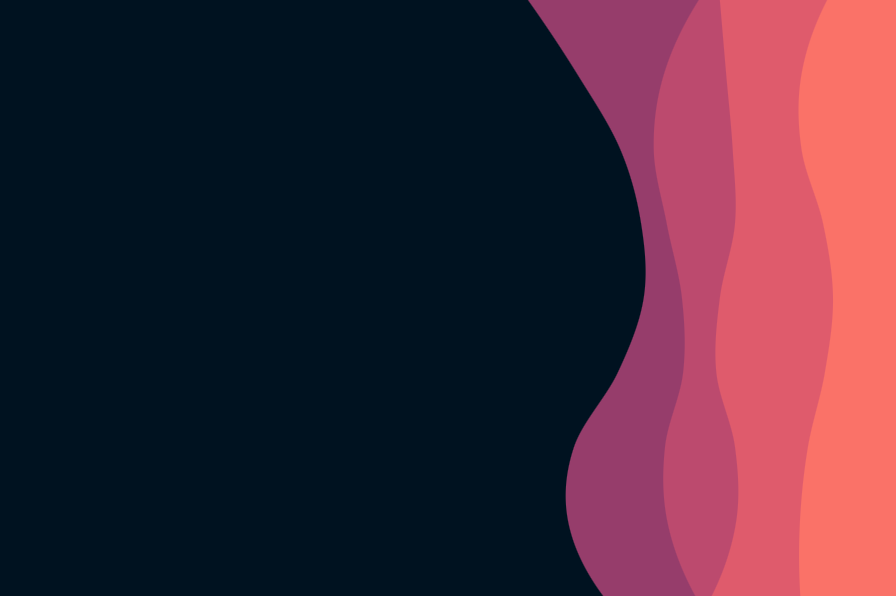
A Shadertoy shader for this background:

```glsl
// Layered wavy bands rising from the right side of a dark navy field.
// Four boundary curves, x as a function of height, are evaluated together
// as one vec4 Catmull-Rom spline; each boundary then covers the layer below.

#define NAVY   vec3(0.000, 0.071, 0.125)
#define PLUM   vec3(0.588, 0.239, 0.420)
#define ROSE   vec3(0.737, 0.290, 0.431)
#define PINK   vec3(0.875, 0.357, 0.424)
#define CORAL  vec3(0.980, 0.447, 0.408)
#define EDGE_SOFTNESS 1.0
#define SPANS 8

// Boundary positions (plum, rose, pink, coral) at even heights, bottom to top,
// as fractions of the canvas width.
const vec4 KNOTS[SPANS + 1] = vec4[SPANS + 1](
    vec4(0.6732, 0.7760, 0.7943, 0.8932),
    vec4(0.6341, 0.7448, 0.8216, 0.8928),
    vec4(0.6406, 0.7422, 0.8203, 0.9017),
    vec4(0.6895, 0.7624, 0.7995, 0.9206),
    vec4(0.7184, 0.7611, 0.8034, 0.9297),
    vec4(0.7155, 0.7441, 0.8203, 0.9186),
    vec4(0.6921, 0.7296, 0.8177, 0.8945),
    vec4(0.6445, 0.7409, 0.8105, 0.8945),
    vec4(0.5892, 0.7799, 0.8034, 0.9232));

// Knot lookup, with quadratic extrapolation one step beyond either end.
vec4 knot(int i) {
    if (i < 0) return 3.0 * (KNOTS[0] - KNOTS[1]) + KNOTS[2];
    if (i > SPANS) return 3.0 * (KNOTS[SPANS] - KNOTS[SPANS - 1]) + KNOTS[SPANS - 2];
    return KNOTS[i];
}

// Catmull-Rom interpolation of all four boundaries at height y in 0..1.
vec4 boundaries(float y) {
    float s = clamp(y, 0.0, 1.0) * float(SPANS);
    int i = min(int(s), SPANS - 1);
    float t = s - float(i);
    vec4 a = knot(i - 1), b = knot(i), c = knot(i + 1), d = knot(i + 2);
    return b + 0.5 * t * (c - a + t * (2.0 * a - 5.0 * b + 4.0 * c - d
             + t * (3.0 * (b - c) + d - a)));
}

void mainImage(out vec4 fragColor, in vec2 fragCoord) {
    vec2 uv = fragCoord / iResolution.xy;

    // Offset to each boundary, turned into antialiased coverage.
    vec4 offset = uv.x - boundaries(uv.y);
    vec4 cover = clamp(0.5 + offset / (EDGE_SOFTNESS * fwidth(offset)), 0.0, 1.0);

    // Paint the layers from back to front.
    vec3 color = mix(NAVY, PLUM, cover.x);
    color = mix(color, ROSE, cover.y);
    color = mix(color, PINK, cover.z);
    color = mix(color, CORAL, cover.w);
    fragColor = vec4(color, 1.0);
}
```
